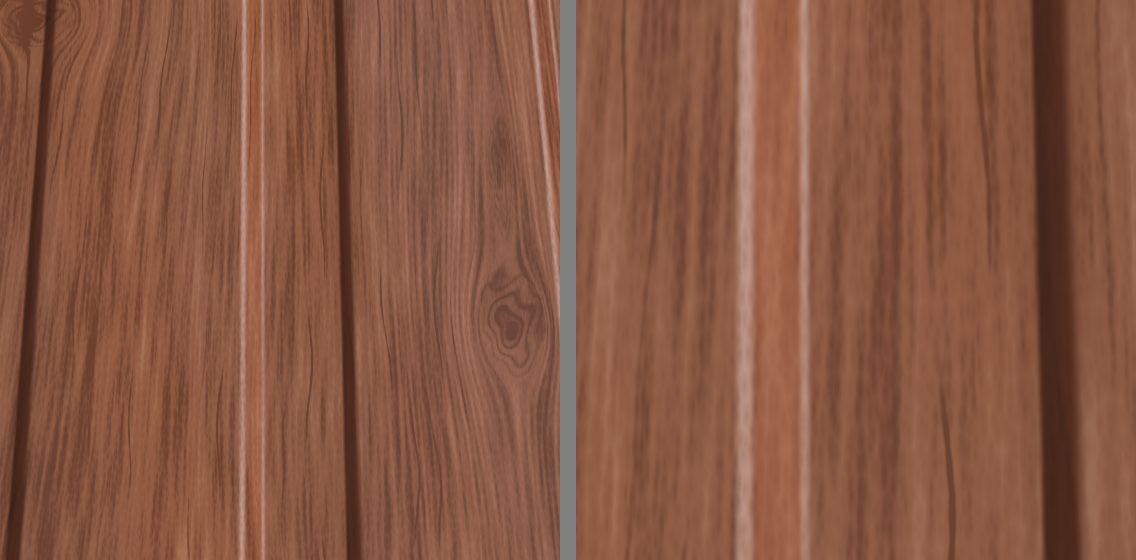
Left, the full canvas; right, a detail of the centre.
Reproduce this texture procedurally as a Shadertoy shader.

```glsl
#define WOOD_DARK vec3(0.43, 0.25, 0.175)
#define WOOD_MID vec3(0.57, 0.36, 0.26)
#define WOOD_LIGHT vec3(0.64, 0.445, 0.34)
#define SHEEN vec3(0.55, 0.38, 0.33)
#define GROOVE vec3(0.29, 0.155, 0.11)
#define SEAM vec3(0.76, 0.61, 0.56)
#define PERIOD 0.61
#define GROOVE_X 0.173
#define SEAM_X -0.028
#define SEAM_GAP 0.038
#define TAPER 0.16
#define VANISH_X 0.46

vec2 hash2(vec2 p) {
    return fract(sin(vec2(dot(p, vec2(127.1, 311.7)), dot(p, vec2(269.5, 183.3)))) * 4375.85);
}

// Cellular noise: distance to the nearest scattered point
float cells(vec2 p) {
    vec2 id = floor(p), f = p - id;
    float nearest = 2.0;
    for (int j = -1; j <= 1; j++)
        for (int i = -1; i <= 1; i++) {
            vec2 o = vec2(i, j);
            vec2 d = o + hash2(id + o) - f;
            nearest = min(nearest, dot(d, d));
        }
    return sqrt(nearest);
}

// Signed distance to the nearest of a row of evenly spaced lines
float repeated(float x, float centre) {
    float d = x - centre;
    return d - PERIOD * round(d / PERIOD);
}

float band(float d, float halfWidth, float soft) {
    return 1.0 - smoothstep(halfWidth - soft, halfWidth + soft, abs(d));
}

// Bends the grain around an oval and returns the darkness of its rings
float knot(vec2 q, vec2 centre, vec2 radius, inout float grainX) {
    vec2 d = (q - centre) / radius;
    float r2 = dot(d, d);
    grainX -= 0.8 * d.x * radius.x / max(r2, 1.0);
    float wobble = 0.1 * sin(d.x * 4.0 + d.y * 3.0) + 0.07 * sin(d.y * 9.0 - d.x * 6.0);
    float r = sqrt(r2) + wobble;
    float rings = pow(0.5 + 0.5 * sin(r * 23.0 + 2.0 * wobble), 2.0);
    return rings * smoothstep(1.25, 0.6, r) * 0.65 + 0.6 * smoothstep(0.45, 0.05, r);
}

// Thin dark cracks, each with its own strength and length
float cracks(vec2 g) {
    float x = g.x * 26.0 + 0.16 * sin(g.y * 11.0 + g.x * 9.0) + 0.07 * sin(g.y * 31.0);
    vec2 h = hash2(vec2(floor(x), 7.0));
    float d = abs(fract(x) - 0.3 - 0.4 * h.x);
    float along = smoothstep(0.1, 0.9, sin(g.y * (5.0 + 6.0 * h.y) + h.x * 40.0));
    return smoothstep(0.09, 0.0, d) * along * h.y;
}

void mainImage(out vec4 fragColor, in vec2 fragCoord) {
    vec2 p = fragCoord / iResolution.xy;
    float px = 1.0 / iResolution.x;

    // Panel space: boards narrow toward the top
    vec2 q = vec2((p.x - VANISH_X) / (1.0 - TAPER * p.y), p.y);

    // Grain flow: slant on the left board, then knots
    float u = q.x - 0.05 * q.y * smoothstep(0.0, -0.2, q.x);
    u += 0.004 * sin(q.y * 7.0 + q.x * 11.0);
    float knots = knot(q, vec2(0.488, 0.42), vec2(0.062, 0.095), u);
    knots += 0.8 * knot(q, vec2(-0.467, 0.965), vec2(0.08, 0.05), u);
    knots += 0.4 * knot(q, vec2(0.485, 0.70), vec2(0.026, 0.13), u);
    vec2 g = vec2(u, q.y);

    // Broad tone and fine streaks
    float right = smoothstep(0.15, 0.25, q.x);
    float tone = 0.52;
    tone += 0.09 * sin(u * 37.0 + 2.0 * sin(q.y * 2.3 + u * 9.0));
    tone += 0.07 * sin(u * 83.0 + 1.8 * sin(q.y * 3.7 + u * 21.0));
    tone += 0.05 * sin(u * 190.0 + 2.0 * sin(q.y * 5.1 + u * 33.0));
    tone += (0.04 + 0.07 * right) * sin(u * 450.0 + 3.0 * sin(u * 60.0 + q.y * 2.0));
    tone += 0.40 * (cells(g * vec2(48.0, 3.5)) - 0.48);
    tone += 0.42 * (cells(g * vec2(120.0, 8.0) + 17.0) - 0.48);
    float speckle = cells(q * vec2(210.0, 70.0)) - 0.48;
    tone += 0.22 * speckle;
    tone -= 0.6 * cracks(g) + 0.55 * knots;
    tone -= 0.12 * smoothstep(-0.1, -0.35, q.x) * (1.0 - 0.5 * q.y);

    // Wood colour with a grey sheen toward the right
    vec3 col = mix(WOOD_DARK, WOOD_MID, smoothstep(0.0, 0.55, tone));
    col = mix(col, WOOD_LIGHT, smoothstep(0.5, 1.0, tone));
    float sheen = 0.12 + 0.38 * right + 0.15 * sin(q.x * 13.0 + q.y * 4.0);
    col = mix(col, SHEEN * (0.75 + 0.45 * clamp(tone, 0.0, 1.0)), clamp(sheen, 0.0, 0.6));

    // Grooves: dark channel, hard left lip, soft right slope
    float gd = repeated(q.x, GROOVE_X);
    float gw = mix(0.0135, 0.0105, q.y);
    float channel = smoothstep(-gw - 0.002 - px, -gw + 0.002 + px, gd)
                  * (1.0 - smoothstep(gw - 0.006, gw + 0.005, gd));
    col *= 1.0 - 0.14 * exp(-abs(gd) * 45.0);
    vec3 depth = GROOVE * (0.9 + 0.2 * smoothstep(-gw, gw, gd) + 0.25 * (tone - 0.5));
    col = mix(col, depth, 0.95 * channel);

    // Paired seams: a wide and a narrow worn line around a warm strip
    float sd = repeated(q.x, SEAM_X);
    float strip = band(sd - 0.5 * SEAM_GAP, 0.5 * SEAM_GAP, 0.002);
    col = mix(col, col * vec3(1.06, 1.0, 0.95), strip);
    float wear = 0.82 + 0.1 * sin(q.y * 9.0 + 2.0 * sin(q.y * 4.0)) + 0.3 * speckle;
    float wide = band(sd, 0.005, 0.003 + px);
    float narrow = 0.85 * band(sd - SEAM_GAP, 0.0028, 0.002 + px);
    col = mix(col, SEAM, clamp(max(wide, narrow) * wear, 0.0, 1.0));

    fragColor = vec4(clamp(col, 0.0, 1.0), 1.0);
}
```
